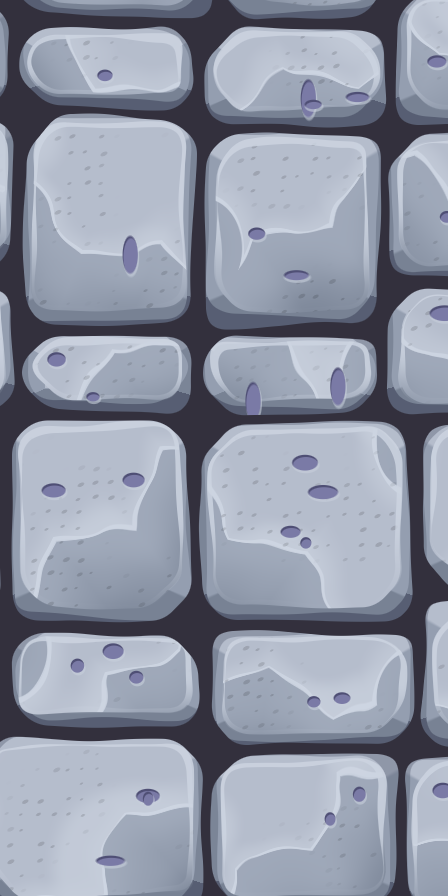
A WebGL 2 fragment shader for this texture:

```glsl
#version 300 es
precision highp float;
// A wall of chunky cartoon stones set in dark mortar. Lattice lines shifted in
// alternating pairs give irregular rectangles; each holds a wobbly octagon with
// a faceted rim, a lighter face, a chipped shadow area, flecks and pits.
uniform vec2 u_resolution;
out vec4 fragColor;

#define CELL vec2(0.43, 0.335)  // mean stone size, canvas width = 1
#define JITTER 0.25             // shift of the joints, in cells
#define GAP 0.009               // half width of the mortar
#define WOBBLE 0.08             // tilt of the stone sides, radians
#define RIM 0.020               // width of the bevelled rim
#define FLECK 0.034             // spacing of the flecks
#define PITS 4                  // most pits on one stone

const vec3 MORTAR = vec3(0.20, 0.19, 0.24);
const vec3 DEEP = vec3(0.34, 0.37, 0.45);
const vec3 SHADE = vec3(0.47, 0.51, 0.58);
const vec3 MID = vec3(0.58, 0.62, 0.69);
const vec3 LIGHT = vec3(0.71, 0.74, 0.80);
const vec3 PALE = vec3(0.78, 0.81, 0.86);
const vec3 PIT = vec3(0.48, 0.48, 0.65);
const vec3 PIT_DARK = vec3(0.31, 0.31, 0.46);

vec2 hash2(vec2 p) {
  vec3 q = fract(p.xyx * vec3(0.1031, 0.1030, 0.0973));
  q += dot(q, q.yzx + 33.33);
  return fract((q.xx + q.yz) * q.zy);
}

float corner(vec2 i, vec2 f, vec2 o) {
  return dot(hash2(i + o) * 2.0 - 1.0, f - o);
}

float noise(vec2 p) {
  vec2 i = floor(p), f = fract(p), u = f * f * (3.0 - 2.0 * f);
  return mix(mix(corner(i, f, vec2(0, 0)), corner(i, f, vec2(1, 0)), u.x),
             mix(corner(i, f, vec2(0, 1)), corner(i, f, vec2(1, 1)), u.x), u.y);
}

float smoothMax(float a, float b, float k) {
  float h = max(k - abs(a - b), 0.0) / k;
  return max(a, b) + h * h * k * 0.25;
}

// Antialiased coverage of a signed distance
float fill(float d) { return clamp(0.5 - d * u_resolution.x, 0.0, 1.0); }

// Each joint spans two cells and is owned by the vertex at its middle
float jointShift(vec2 a, vec2 b, float parity) {
  vec2 owner = mod(a.x + a.y, 2.0) == parity ? a : b;
  return (hash2(owner + 31.0).x * 2.0 - 1.0) * JITTER;
}

vec4 cellRect(vec2 c) {
  vec2 r = c + vec2(1, 0), t = c + vec2(0, 1), e = c + 1.0;
  vec2 lo = c + vec2(jointShift(c, t, 0.0), jointShift(c, r, 1.0));
  vec2 hi = e + vec2(jointShift(r, e, 0.0), jointShift(t, e, 1.0));
  return vec4(lo, hi) * CELL.xyxy;
}

// Octagon with tilted sides, uneven corner cuts and slightly bowed edges
float outline(vec2 p, vec2 size, vec2 seed) {
  float d = -1.0;
  for (int k = 0; k < 8; k++) {
    vec2 r = hash2(seed + float(k) * 7.0);
    float a = float(k) * 0.7854, tilt = a + (r.x - 0.5) * WOBBLE;
    float cut = k % 2 == 1 ? mix(0.012, 0.055, r.y) : 0.008 * r.y;
    float reach = dot(abs(vec2(cos(a), sin(a))), size) - cut;
    d = smoothMax(d, dot(p, vec2(cos(tilt), sin(tilt))) - reach, 0.022);
  }
  return d + 0.016 * noise(p * 6.0 + seed * 3.7);
}

vec3 stoneColor(vec2 p, vec2 size, vec2 seed) {
  vec2 r = hash2(seed + 3.0), s = hash2(seed + 9.0), t = hash2(seed + 17.0);

  // Rim: pale on top, middle tone at the sides, dark underneath
  vec2 core = size - min(0.09, 0.6 * min(size.x, size.y));
  float up = normalize(p - clamp(p, -core, core) + 1e-5).y;
  vec3 rim = mix(MID, LIGHT, smoothstep(0.45, 0.55, up));
  rim = mix(rim, SHADE, smoothstep(-0.35, -0.45, up) * 1.0);
  float under = outline(p - vec2(0.0, 0.008), size - 0.006, seed + 41.0);
  rim = mix(rim, mix(DEEP, rim, step(-0.3, up) * 0.6), 1.0 - fill(under));

  // Face with a broad soft sheen
  float face = outline(p - vec2(0.0, 0.009), size - RIM, seed + 23.0);
  float sheen = noise(p * 4.0 + seed * 5.3);
  vec3 col = mix(LIGHT, PALE, smoothstep(0.05, 0.3, sheen) * 0.7);

  // Chip: folded fracture line, joined by a scoop at one side
  float a = (r.x - 0.5) * 1.5;
  float along = dot(p, vec2(cos(a), -sin(a))), across = dot(p, vec2(sin(a), cos(a)));
  float fold = abs(fract(along * 3.2 + s.x) - 0.5) * 0.17 + 0.06 * noise(p * 9.0 + seed);
  float chip = (across + size.y * mix(0.1, 0.75, r.y) - fold) * 0.85;
  vec2 scoop = vec2(s.y > 0.5 ? size.x : -size.x, size.y * (t.x * 1.4 - 0.5));
  chip = min(chip, length((p - scoop) * vec2(1.0, 0.75)) - 0.085 * step(0.45, t.y));
  float depth = smoothstep(0.0, 0.22, -chip);
  col = mix(col, PALE, 0.6 * (1.0 - smoothstep(0.0, 0.06, chip)));
  col = mix(col, mix(MID, SHADE, depth * 0.8), fill(chip) * mix(0.75, 1.0, depth));
  float lineWidth = 0.004 + 0.008 * noise(p * 11.0 + seed * 2.0);
  col = mix(col, PALE + 0.03, fill(abs(chip - 0.003) - lineWidth) * 0.85);

  // Clustered flecks
  vec2 g = p / FLECK + seed * 13.0, id = floor(g), h = hash2(id);
  vec2 f = fract(g) - 0.5 - (h - 0.5) * 0.4;
  f = vec2(f.x + f.y * 0.5, f.y - f.x * 0.5);
  float fleck = (length(f * vec2(1.0, 1.9)) - 0.12 - 0.16 * h.x) * FLECK * 0.6;
  float cluster = smoothstep(-0.08, 0.15, noise(id * 0.17 + seed));
  col = mix(col, col * 0.87, fill(fleck) * cluster * step(0.3, h.y));

  // Face edge over the rim, with a bright broken line along it
  col = mix(rim, col, fill(face));
  float glint = 0.005 + 0.012 * noise(p * 7.0 + seed * 4.0);
  col = mix(col, PALE + 0.02, fill(abs(face + 0.004) - glint) * smoothstep(-0.9, 0.1, p.y / size.y) * 0.85);

  // Pits: pale lower lip, violet floor, dark upper wall
  for (int k = 0; k < PITS; k++) {
    vec2 u = hash2(seed + 60.0 + float(k) * 5.0), v = hash2(seed + 90.0 + float(k) * 5.0);
    vec2 q = p - (u - 0.5) * 1.35 * size;
    vec2 radius = mix(vec2(0.011, 0.010), vec2(0.034, 0.018), vec2(v.x * v.x, u.y));
    radius = v.x < 0.16 ? vec2(0.017, 0.042) : radius;
    float shown = step(0.5, v.y), scale = min(radius.x, radius.y);
    float hole = (length(q / radius) - 1.0) * scale;
    float ground = (length((q + vec2(-0.002, 0.005)) / radius) - 1.0) * scale;
    col = mix(col, PALE, fill(ground - 0.001) * shown * 0.6);
    col = mix(col, mix(PIT_DARK, PIT, fill(ground)), fill(hole) * shown);
  }
  return col;
}

void main() {
  vec2 p = gl_FragCoord.xy / u_resolution.x, home = floor(p / CELL);
  float nearest = 1e3, second = 1e3;
  vec2 seed = home, middle = p, size = CELL;
  for (int k = 0; k < 9; k++) {
    vec2 c = home + vec2(k % 3 - 1, k / 3 - 1);
    vec4 box = cellRect(c);
    vec2 m = (box.xy + box.zw) * 0.5, half_size = (box.zw - box.xy) * 0.5 - GAP;
    float d = outline(p - m, half_size, c + 5.0);
    second = min(second, max(d, nearest));
    if (d < nearest) { nearest = d; seed = c + 5.0; middle = m; size = half_size; }
  }
  // Keep a thin joint even where two stones lean together
  float stone = max(nearest, (nearest - second) * 0.5 + 0.004);
  fragColor = vec4(mix(MORTAR, stoneColor(p - middle, size, seed), fill(stone)), 1.0);
}
```
